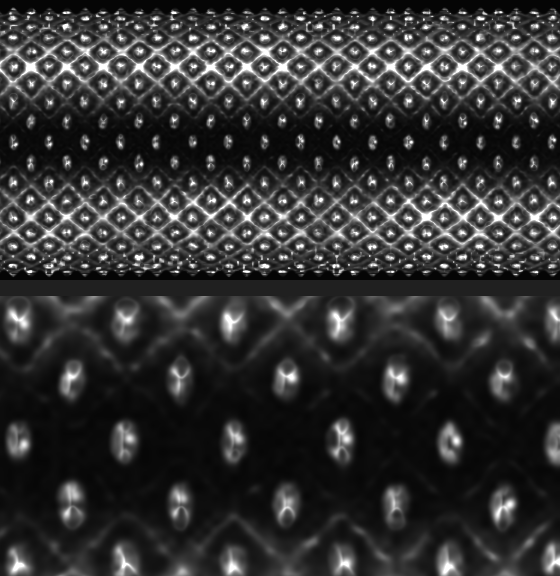
Top: the whole. Bottom: its middle third, enlarged.
Reproduce this texture procedurally as a WebGL 1 fragment shader.

```glsl
precision highp float;

uniform vec2 u_resolution;

#define COLUMNS 15.58
#define PHASE 0.37
#define ROW_ANGLE 0.151
#define ROW_PITCH 0.557
#define RADIUS 0.474
#define AXIS 0.492
#define KNOB_HEIGHT 0.15
#define KNOB_WIDTH 0.15
#define RIDGE_HEIGHT 0.035
#define RIDGE_WIDTH 0.13
#define ROUGHNESS 0.016
#define LIGHT_TILT 0.56

float hash(vec2 p) {
  p = fract(p * vec2(0.1031, 0.1137));
  p += dot(p, p.yx + 33.33);
  return fract((p.x + p.y) * p.x * 17.0);
}

float noise(vec2 p) {
  vec2 i = floor(p), f = fract(p);
  f = f * f * (3.0 - 2.0 * f);
  return mix(mix(hash(i), hash(i + vec2(1, 0)), f.x),
             mix(hash(i + vec2(0, 1)), hash(i + vec2(1, 1)), f.x), f.y);
}

float bell(float x, float width) {
  return exp(-x * x / (width * width));
}

// Surface coordinates: x in columns, y along the arc in the same unit.
vec2 toLattice(vec2 s) {
  float row = s.y / ROW_PITCH;
  return vec2(s.x + 0.5 * row, s.x - 0.5 * row);
}

vec2 cellOf(vec2 s) {
  return floor(toLattice(s) + 0.5);
}

vec2 knobOffset(vec2 s) {
  vec2 f = toLattice(s) - cellOf(s);
  return vec2(0.5 * (f.x + f.y), (f.x - f.y) * ROW_PITCH);
}

float knobMask(vec2 s) {
  return bell(length(knobOffset(s) * vec2(1.25, 0.85)), KNOB_WIDTH);
}

// Distance to the two nearest ridges, in cells.
vec2 ridgeDistance(vec2 s) {
  return 0.5 - abs(toLattice(s) - cellOf(s));
}

float ridgeMask(vec2 s) {
  vec2 e = ridgeDistance(s);
  float a = bell(e.x, RIDGE_WIDTH), b = bell(e.y, RIDGE_WIDTH);
  return a + b - a * b;
}

float height(vec2 s) {
  float vary = 0.8 + 0.4 * hash(cellOf(s) + 40.0);
  return KNOB_HEIGHT * vary * knobMask(s) + RIDGE_HEIGHT * ridgeMask(s)
       + ROUGHNESS * noise(s * 8.0 + 60.0);
}

void main() {
  vec2 p = gl_FragCoord.xy / u_resolution;
  float across = p.x * COLUMNS - PHASE;

  // Wrap the lattice around a horizontal cylinder.
  float rise = (p.y - AXIS) / RADIUS;
  float side = abs(rise);
  float tilt = asin(clamp(rise, -0.995, 0.995));
  float sinT = sin(tilt), cosT = cos(tilt);
  vec2 s = vec2(across, tilt / ROW_ANGLE * ROW_PITCH);
  s += 0.05 * (vec2(noise(s * 2.5 + 50.0), noise(s * 2.5 + 90.0)) - 0.5);

  // Bumped normal, turned with the cylinder.
  vec2 dx = vec2(0.025, 0.0), dy = dx.yx;
  float slopeX = (height(s + dx) - height(s - dx)) / (2.0 * dx.x);
  float slopeY = (height(s + dy) - height(s - dy)) / (2.0 * dx.x);
  vec3 n = normalize(vec3(-slopeX, sinT - slopeY * cosT, cosT + slopeY * sinT));

  float knob = knobMask(s);
  float ridge = ridgeMask(s);
  float node = bell(length(ridgeDistance(s)), 0.34);
  float crest = clamp(ridge + knob, 0.0, 1.0);
  float patchy = noise(s * vec2(0.7, 1.3) + 80.0);
  float streak = noise(toLattice(s) * vec2(2.0, 6.0) + 120.0);
  float grain = noise(vec2(across, p.y * 0.5 * COLUMNS) * 12.0 + 30.0);

  // Soft body tone, darkest along the middle.
  float haze = smoothstep(0.08, 0.45, side) * (1.0 - 0.25 * smoothstep(0.75, 1.0, side));
  float tone = 0.025 + 0.025 * grain;
  tone += 0.3 * haze * (0.3 + 0.5 * streak + 0.4 * grain) * (0.3 + 0.7 * crest);

  // Two long lights, above and below; the second term is their sharp core.
  float facing = abs(n.y) - LIGHT_TILT;
  float gloss = mix(0.12, 1.0, crest) * (0.5 + 0.7 * patchy);
  tone += gloss * (0.24 * bell(facing, 0.2) + 0.26 * bell(facing, 0.09)) * (0.6 + 0.7 * grain);

  // Ridge crossings flare in two bands on each half; the outer ones open outwards.
  vec2 cross = 0.5 - ridgeDistance(s);
  float inner = bell(side - 0.53, 0.085);
  float outer = bell(side - 0.7, 0.07);
  float flare = ridge * node * (inner + 0.75 * outer);
  tone += flare * (0.45 + 0.6 * patchy) * (0.55 + 0.6 * streak) * (0.8 + 0.2 * cross.x);

  // Knob bodies, with left flanks catching a dimmer side light.
  float bump = smoothstep(0.1, 0.6, knob);
  tone += bump * (0.07 + 0.12 * grain + 0.32 * bell(n.x + 0.5, 0.25) * (0.4 + grain));

  // Small glints of uneven strength on the knob tops.
  vec2 cell = cellOf(s);
  float luck = hash(cell + 90.0);
  vec2 drift = vec2(luck - 0.3, hash(cell + 70.0) - 0.5) * 0.1;
  vec2 g = (knobOffset(s) - drift) * vec2(1.0, max(cosT, 0.35));
  tone += (0.2 + 0.75 * luck) * bell(length(g), 0.05);

  // Broken sparkle towards the rims.
  tone += 0.45 * smoothstep(0.72, 0.9, side) * smoothstep(0.66, 0.95, grain) * (0.3 + crest);

  // Knobby silhouette against the dark ground.
  float rim = 0.985 + 0.022 * cos(12.5664 * across);
  float body = 1.0 - smoothstep(rim - 0.015, rim + 0.015, side);
  tone = mix(0.02, tone, body);
  gl_FragColor = vec4(vec3(clamp(tone, 0.0, 1.0)), 1.0);
}
```
